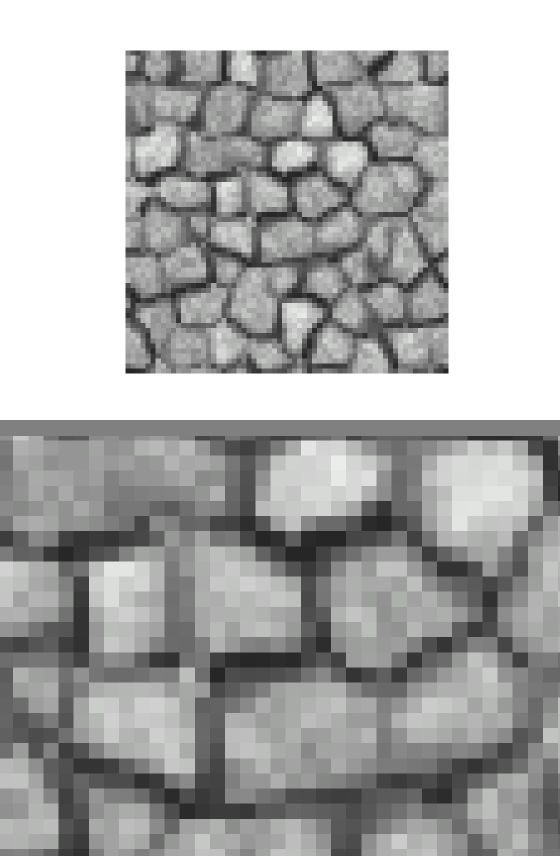
Top, the full canvas; bottom, a detail of the centre.
Write a Shadertoy shader that draws this texture.

```glsl
// A square panel of coarse grey cobblestone texels on a white ground.
// Jittered, weighted cells that wrap give the stones; the gap between the two
// nearest cells gives the dark joints, and hashed grain roughens the faces.

const float TEXELS = 64.0;                    // texels along a panel side
const float PANEL_SIZE = 0.769;               // in canvas heights
const vec2 PANEL_CENTER = vec2(0.0165, -0.005);
const vec2 STONE_GRID = vec2(7.0, 8.0);       // whole stones per panel
const float JOINT_GREY = 0.15;
const float STONE_GREY = 0.68;
const vec3 TINT = vec3(0.997, 1.005, 0.997);

struct Stone {
    float edge;     // distance to the nearest joint, in texels
    vec2 offset;    // position relative to the stone center
    float shade;    // random value of the stone
    float joint;    // random value shared by both stones at the joint
};

// Integer hash, two values in 0..1
vec2 hash2(vec2 cell, float seed) {
    uvec2 q = uvec2(ivec2(cell) + 64) * uvec2(1597334673u, 3812015801u);
    uint n = (q.x ^ q.y) + uint(seed) * 2654435769u;
    n = (n ^ (n >> 16)) * 2146121005u;
    n = (n ^ (n >> 15)) * 2221713035u;
    n ^= n >> 16;
    return vec2(uvec2(n & 65535u, n >> 16)) / 65535.0;
}

// Value noise that repeats after a whole number of cells
float wrapNoise(vec2 p, float period, float seed) {
    vec2 i = floor(p);
    vec2 f = p - i;
    f = f * f * (3.0 - 2.0 * f);
    float a = hash2(mod(i, period), seed).x;
    float b = hash2(mod(i + vec2(1.0, 0.0), period), seed).x;
    float c = hash2(mod(i + vec2(0.0, 1.0), period), seed).x;
    float d = hash2(mod(i + 1.0, period), seed).x;
    return mix(mix(a, b, f.x), mix(c, d, f.x), f.y);
}

// Rounded box distance, between a circle and a square
float roundedLength(vec2 v) {
    vec2 a = abs(v);
    return pow(dot(a * a, a) + 1e-5, 1.0 / 3.0);
}

// Nearest stone and its joint, at a position in texels
Stone findStone(vec2 p, vec2 grid) {
    vec2 cellSize = TEXELS / grid;
    vec2 home = floor(p / cellSize);
    float first = 1e3;
    float second = 1e3;
    float firstId = 0.0;
    float secondId = 0.0;
    vec2 offset = vec2(0.0);
    for (int y = -2; y <= 2; y++) {
        for (int x = -2; x <= 2; x++) {
            vec2 cell = home + vec2(x, y);
            vec2 id = mod(cell, grid);
            vec2 jitter = 0.1 + 0.8 * hash2(id, 1.0);
            vec2 kind = hash2(id, 2.0);
            float stagger = 0.5 * mod(id.y, 2.0) - 0.25;
            vec2 delta = p - (cell + jitter + vec2(stagger, 0.0)) * cellSize;
            float stretch = mix(0.82, 1.15, kind.x);
            float d = roundedLength(delta * vec2(stretch, 1.0 / stretch));
            d -= 1.6 * kind.y;
            float number = id.x + id.y * grid.x;
            if (d < first) {
                second = first;
                secondId = firstId;
                first = d;
                firstId = number;
                offset = delta;
            } else if (d < second) {
                second = d;
                secondId = number;
            }
        }
    }
    vec2 pair = vec2(min(firstId, secondId), max(firstId, secondId));
    return Stone(0.5 * (second - first), offset,
                 hash2(vec2(firstId, 0.0), 3.0).x, hash2(pair, 4.0).x);
}

// Grey of one texel: stone face, grain, then joint
float cobbleGrey(vec2 texel) {
    vec2 p = texel + 0.5;
    vec2 warp = vec2(wrapNoise(p / 4.0, 16.0, 5.0),
                     wrapNoise(p / 4.0, 16.0, 6.0)) - 0.5;
    Stone s = findStone(p + 2.0 * warp, STONE_GRID);

    float height = clamp(s.offset.y / 4.0, -1.0, 1.0);
    float dome = smoothstep(0.5, 3.0, s.edge);
    float bright = smoothstep(0.8, 1.0, s.shade);
    float face = STONE_GREY + 0.09 * (s.shade - 0.5) + 0.04 * height;
    face += bright * dome * 0.13;
    face += 0.16 * (wrapNoise(p / 2.0, 32.0, 7.0) - 0.5);
    face += 0.13 * (hash2(texel, 8.0).x - 0.5);

    float joint = 1.0 - smoothstep(0.2, 1.6, s.edge);
    float depth = 0.22 + 0.75 * s.joint - 0.15 * height + 0.15 * bright;
    return mix(face, JOINT_GREY, joint * clamp(depth, 0.0, 1.0));
}

// White ground with the panel of square texels
vec3 canvasColor(vec2 p) {
    vec2 uv = (p - PANEL_CENTER) / PANEL_SIZE + 0.5;
    if (any(lessThan(uv, vec2(0.0))) || any(greaterThanEqual(uv, vec2(1.0)))) return vec3(1.0);
    return cobbleGrey(floor(uv * TEXELS)) * TINT;
}

void mainImage(out vec4 fragColor, in vec2 fragCoord) {
    // Four samples smooth the texel edges
    vec3 color = vec3(0.0);
    for (int i = 0; i < 4; i++) {
        vec2 shift = vec2(i % 2, i / 2) * 0.5 - 0.25;
        color += canvasColor((fragCoord + shift - 0.5 * iResolution.xy) / iResolution.y);
    }
    fragColor = vec4(color / 4.0, 1.0);
}
```
